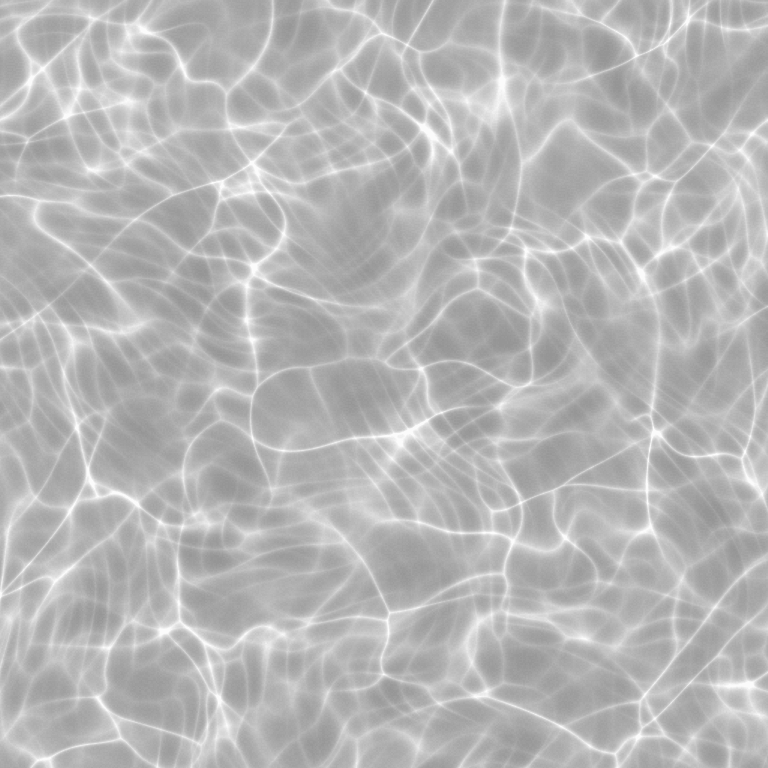
A WebGL 1 fragment shader for this texture:

```glsl
precision highp float;

uniform vec2 u_resolution;

const vec3 SHADE = vec3(0.585);
const vec3 LIGHT = vec3(0.985);

vec2 hash2(vec2 cell) {
  vec2 q = vec2(dot(cell, vec2(127.1, 311.7)), dot(cell, vec2(269.5, 183.3)));
  return fract(sin(q) * 43758.545);
}

// Layered shear waves bend straight cell walls into flowing curves.
vec2 bend(vec2 p, float phase) {
  float angle = phase;
  float freq = 7.0;
  float amp = 0.07;
  for (int i = 0; i < 7; i++) {
    vec2 dir = vec2(cos(angle), sin(angle));
    p += amp * vec2(-dir.y, dir.x) * sin(freq * dot(p, dir) + phase * 3.0);
    angle += 2.4;
    freq *= 1.5;
    amp *= 0.63;
  }
  return p;
}

// Slow variation between 0 and 1.
float swell(vec2 p, float phase) {
  float a = sin(dot(p, vec2(17.0, 9.0)) + phase);
  float b = sin(dot(p, vec2(-12.0, 20.0)) + phase * 2.3);
  return 0.5 + 0.25 * (a + b);
}

// Soft cellular walls: x is a wide glow, y is a fine filament.
vec2 walls(vec2 p, float sharpness, float seed) {
  vec2 cell = floor(p);
  vec2 local = fract(p);
  vec2 falloff = vec2(4.0, sharpness);
  vec2 total = vec2(0.0);
  vec2 nearest = vec2(0.0);
  for (int y = -1; y <= 1; y++) {
    for (int x = -1; x <= 1; x++) {
      vec2 offset = vec2(float(x), float(y));
      vec2 site = offset + 0.1 + 0.8 * hash2(cell + offset + seed) - local;
      vec2 weight = exp(-falloff * dot(site, site));
      total += weight;
      nearest = max(nearest, weight);
    }
  }
  return 1.0 - nearest / total;
}

// Rotates into the ripple direction and compresses across it.
vec2 stretch(vec2 p, float angle, vec2 scale) {
  float c = cos(angle);
  float s = sin(angle);
  return scale * vec2(c * p.x + s * p.y, c * p.y - s * p.x);
}

void main() {
  vec2 uv = gl_FragCoord.xy / u_resolution;
  vec2 broad = bend(uv, 0.7);
  vec2 cross = bend(uv, 2.9);
  vec2 fine = bend(uv, 4.6);

  // Large seams and crossing seams, each fading in and out.
  float focus = smoothstep(0.15, 0.85, swell(broad, 1.3));
  float crossing = smoothstep(0.25, 0.9, swell(cross, 4.1));
  vec2 seams = walls(broad * 6.2, mix(10.0, 32.0, focus), 3.0);
  vec2 links = walls(stretch(cross, 0.6, vec2(7.5, 11.0)), mix(9.0, 26.0, crossing), 17.0);

  // Tight ripple bundles in two directions.
  float bundle = smoothstep(0.35, 0.8, swell(fine, 2.2));
  float facet = smoothstep(0.3, 0.8, swell(broad, 5.2));
  vec2 ripples = walls(stretch(fine, -1.05, vec2(11.0, 36.0)), 8.0, 41.0);
  vec2 facets = walls(stretch(broad, 0.35, vec2(12.0, 25.0)), 9.0, 67.0);

  // Wide glows set the grey tones, filaments the highlights.
  float glow = 0.19 * seams.x + 0.19 * links.x;
  glow += (ripples.x - 0.25) * (0.13 + 0.45 * bundle * seams.x);
  glow += (facets.x - 0.25) * (0.13 + 0.25 * facet);
  float filament = seams.y * mix(0.2, 1.1, focus);
  filament += links.y * mix(0.1, 0.85, crossing);
  filament += ripples.y * bundle * (0.06 + 0.6 * seams.x);
  filament += facets.y * facet * (0.05 + 0.4 * links.x);
  float cloud = 0.04 * (swell(fine * 1.7, 5.0) - 0.5);

  // Faint grain.
  float grain = 0.06 * (hash2(floor(uv * 512.0)).x - 0.5);
  float light = clamp(glow + filament + cloud + 0.04 + grain, 0.0, 1.0);
  gl_FragColor = vec4(mix(SHADE, LIGHT, light), 1.0);
}
```
